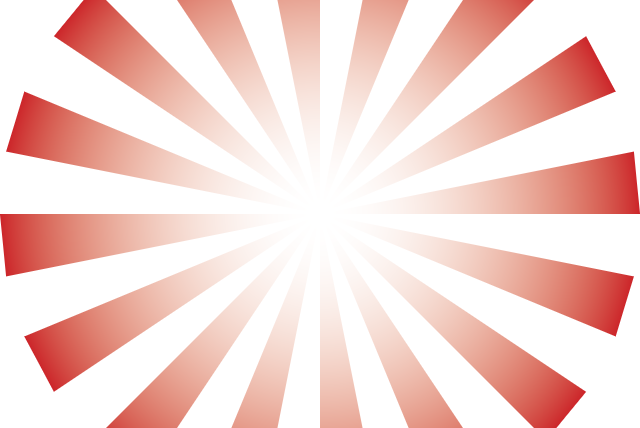
Write a Shadertoy shader that draws this background.

```glsl
// Sunburst of sixteen red wedges on white, fading to white at the centre.
// The angle is folded into one wedge, whose sides and straight outer end are
// cut by distances; the tint depends on the squared distance to the centre.

const float TAU = 6.2831853;
const float RAY_COUNT = 16.0;
const float RAY_RADIUS = 0.5;           // corner distance, in canvas widths
const vec2 CENTRE = vec2(0.5, 0.5);     // as fractions of the canvas
const vec3 PAPER = vec3(1.0);

// Light taken from the paper: even, bending and near the rim only
const vec3 TINT_EVEN = vec3(0.20, 0.78, 1.02);
const vec3 TINT_BEND = vec3(0.0, 0.0, -0.22);
const vec3 TINT_RIM = vec3(0.0, 0.08, 0.04);
const float RIM_POWER = 6.0;

// Signed distance to the folded wedges, negative inside
float rayDistance(vec2 p) {
    float period = TAU / RAY_COUNT;
    float halfWidth = 0.25 * period;
    float radius = length(p);
    float angle = radius > 0.0 ? atan(p.y, p.x) : 0.0;

    // Each wedge fills the first half of its period
    float local = mod(angle + halfWidth, period) - 2.0 * halfWidth;
    float side = radius * sin(abs(local) - halfWidth);
    float outerEnd = radius * cos(local) - RAY_RADIUS * cos(halfWidth);
    return max(side, outerEnd);
}

// Radial ramp from white to deep red
vec3 rayColour(float radius) {
    float t = min(radius / RAY_RADIUS, 1.0);
    float s = t * t;
    vec3 tint = TINT_EVEN * s + TINT_BEND * s * s + TINT_RIM * pow(s, RIM_POWER);
    return PAPER - tint;
}

void mainImage(out vec4 fragColor, in vec2 fragCoord) {
    // Centred coordinates in canvas widths
    vec2 p = (fragCoord - CENTRE * iResolution.xy) / iResolution.x;
    float pixel = 1.0 / iResolution.x;

    // Antialiased wedges over the paper
    float coverage = clamp(0.5 - rayDistance(p) / pixel, 0.0, 1.0);
    vec3 colour = mix(PAPER, rayColour(length(p)), coverage);
    fragColor = vec4(colour, 1.0);
}
```
